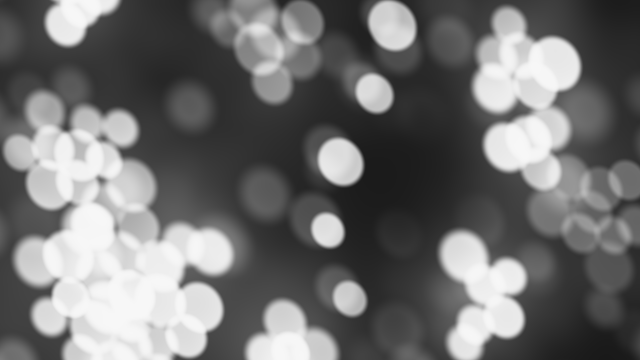
Reproduce this background procedurally as a WebGL 2 fragment shader.

```glsl
#version 300 es
precision highp float;
// Monochrome bokeh: out-of-focus lights over a dark, softly mottled ground.
// Bright discs are spun into clusters on golden-angle spirals, a wandering
// string of lone discs crosses the middle, and faint discs fill a jittered grid.

uniform vec2 u_resolution;
out vec4 fragColor;

const float DISC_RADIUS  = 0.056;   // all lengths are in canvas heights
const float RADIUS_VARY  = 0.22;
const float EDGE_SHARP   = 0.009;
const float EDGE_SOFT    = 0.018;
const float GOLDEN_ANGLE = 2.39996;
const float GROUND_DARK  = 0.085;
const float GROUND_MOTTLE = 0.13;
const float GLOW         = 0.20;
const float FAINT_CELL   = 0.13;
const float FAINT_LIGHT  = 0.24;
const float WHITE        = 0.97;
const int   MAX_DISCS    = 24;
const int   LONE_DISCS   = 5;
const int   CLUSTERS     = 11;

// Each cluster: centre x, centre y, spread, light
const vec4 CLUSTER[CLUSTERS] = vec4[](
    vec4(0.34, 0.11, 0.27, 0.76), vec4(0.23, 0.54, 0.20, 0.62),
    vec4(0.53, 0.33, 0.07, 0.80), vec4(0.79, 0.05, 0.10, 0.80),
    vec4(1.43, 0.83, 0.13, 0.80), vec4(1.49, 0.59, 0.10, 0.80),
    vec4(1.36, 0.23, 0.11, 0.95), vec4(0.20, 1.00, 0.10, 0.85),
    vec4(0.76, 0.88, 0.14, 0.32), vec4(1.67, 0.40, 0.16, 0.22),
    vec4(1.29, 0.07, 0.06, 0.72));

float hash(vec2 p) {
    vec3 q = fract(p.xyx * 0.1031);
    q += dot(q, q.yzx + 33.33);
    return fract((q.x + q.y) * q.z);
}

float noise(vec2 p) {
    vec2 i = floor(p), f = fract(p);
    f = f * f * (3.0 - 2.0 * f);
    return mix(mix(hash(i), hash(i + vec2(1, 0)), f.x),
               mix(hash(i + vec2(0, 1)), hash(i + vec2(1, 1)), f.x), f.y);
}

// Slightly tall, leaning disc that brightens toward its lower right rim
float disc(vec2 offset, vec2 seed, float blur) {
    float radius = DISC_RADIUS * (1.0 + RADIUS_VARY * (2.0 * hash(seed + 3.7) - 1.0));
    vec2 q = vec2(offset.x + 0.12 * offset.y, offset.y * 0.94) / radius;
    float d = length(q);
    float soft = blur / radius;
    float body = 1.0 - smoothstep(1.0 - soft, 1.0 + soft, d);
    return body * (0.93 + 0.07 * d * d + 0.08 * dot(q, vec2(0.6, -0.8)));
}

float edgeBlur(vec2 seed) {
    return mix(EDGE_SHARP, EDGE_SOFT, hash(seed + 8.1));
}

float clusterLight(vec2 p, int k) {
    vec4 c = CLUSTER[k];
    float ratio = c.z / DISC_RADIUS;
    int count = min(1 + int(ratio * ratio), MAX_DISCS);
    vec2 away = p - c.xy;
    float reach = c.z + 0.07;
    float sum = GLOW * c.w * exp(-dot(away, away) / (reach * reach));
    for (int i = 0; i < count; i++) {
        vec2 seed = vec2(float(i) + 1.0, float(k) * 7.0 + 2.0);
        float r = c.z * pow((float(i) + 0.5) / float(count), 0.62);
        float a = float(i) * GOLDEN_ANGLE + float(k) * 1.7;
        vec2 spot = r * vec2(0.9 * cos(a) - 0.3 * sin(a), 1.1 * sin(a));
        float light = c.w * mix(0.65, 1.2, hash(seed));
        sum += light * disc(away - spot, seed, edgeBlur(seed));
    }
    return sum;
}

// Lone lights strung from the top to the bottom of the middle
float loneLights(vec2 p) {
    float sum = 0.0;
    for (int i = 0; i < LONE_DISCS; i++) {
        float n = float(i);
        vec2 seed = vec2(n + 40.0, 5.0);
        vec2 offset = p - vec2(1.0 + 0.09 * cos(1.1 * n), 0.93 - 0.19 * n);
        sum += mix(0.52, 0.75, hash(seed)) * disc(offset, seed, EDGE_SHARP);
        sum += 0.18 * disc(offset - vec2(-0.035, 0.03), seed + 9.0, EDGE_SOFT);
    }
    return sum;
}

// Dim, blurrier discs, one per jittered grid cell
float faintLights(vec2 p) {
    vec2 home = floor(p / FAINT_CELL);
    float sum = 0.0;
    for (int y = -1; y <= 1; y++)
    for (int x = -1; x <= 1; x++) {
        vec2 cell = home + vec2(x, y);
        vec2 jitter = vec2(hash(cell + 11.0), hash(cell + 23.0));
        float lit = smoothstep(0.4, 1.0, hash(cell + 57.0));
        float blur = mix(EDGE_SOFT, 0.04, hash(cell + 71.0));
        sum += lit * disc(p - (cell + jitter) * FAINT_CELL, cell + 90.0, blur);
    }
    return sum * FAINT_LIGHT;
}

void main() {
    vec2 p = gl_FragCoord.xy / u_resolution.y;

    // Ground, with a dark hollow right of the centre
    float hollow = smoothstep(0.08, 0.5, length((p - vec2(1.2, 0.48)) * vec2(1.0, 0.9)));
    float mottle = 0.65 * noise(p * 4.0 + 5.0) + 0.35 * noise(p * 9.0 + 17.0);
    float light = GROUND_DARK + GROUND_MOTTLE * mottle * mix(0.35, 1.0, hollow);

    // Lights
    light += faintLights(p) * mix(0.12, 1.0, hollow);
    light += loneLights(p);
    for (int k = 0; k < CLUSTERS; k++) light += clusterLight(p, k);

    // Soft shoulder into white
    float tone = WHITE * light / pow(1.0 + pow(light, 6.0), 1.0 / 6.0);
    fragColor = vec4(vec3(tone), 1.0);
}
```
